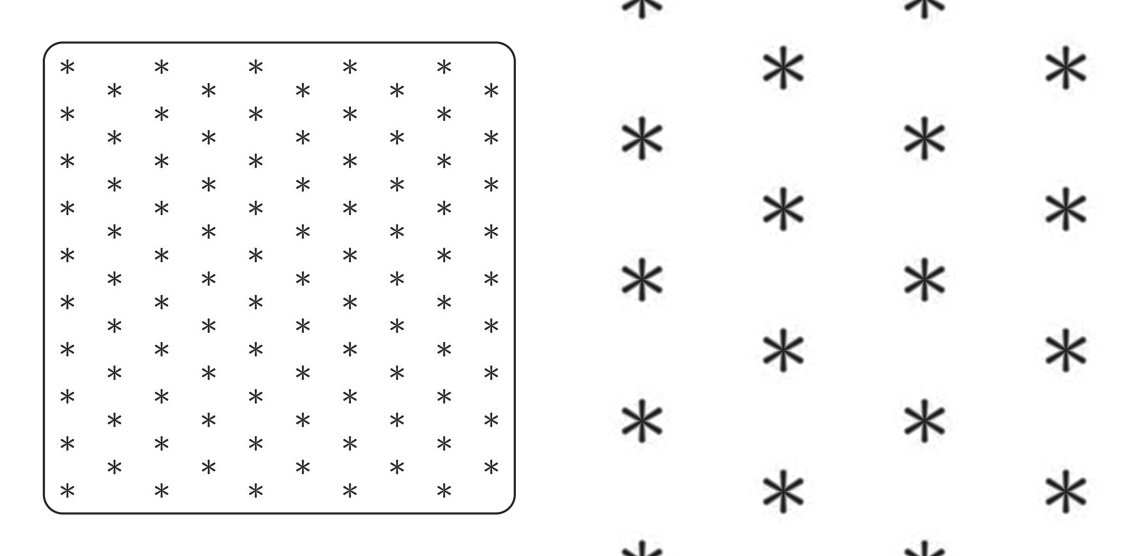
Left, the full canvas; right, a detail of the centre.
Reproduce this pattern procedurally as a WebGL 2 fragment shader.

```glsl
#version 300 es
precision highp float;
// Six-armed asterisks in ten staggered columns inside a thin rounded frame.
// A ten by ten grid fills the frame; odd columns shift by half a cell.
// Folded arm distances draw each mark, with faint grey specks around it.

uniform vec2 u_resolution;
out vec4 fragColor;

float hash(vec2 p) {
    vec3 h = fract(p.xyx * vec3(0.1031, 0.1030, 0.0973));
    h += dot(h, h.yzx + 33.33);
    return fract((h.x + h.y) * h.z);
}

float roundedBox(vec2 p, vec2 halfSize, float radius) {
    vec2 d = abs(p) - halfSize + radius;
    return length(max(d, 0.0)) + min(max(d.x, d.y), 0.0) - radius;
}

// Stroke from the centre to its tip, slightly wider towards the tip
float arm(vec2 p, vec2 tip) {
    float t = clamp(dot(p, tip) / dot(tip, tip), 0.0, 1.0);
    return length(p - tip * t) - mix(0.0012, 0.0018, t);
}

float asterisk(vec2 p) {
    p = abs(p);
    return min(arm(p, vec2(0.0, 0.0112)), arm(p, vec2(0.0101, 0.0061)));
}

void main() {
    // Canvas height is one unit, origin moved to the frame centre
    vec2 p = (gl_FragCoord.xy - 0.5 * u_resolution) / u_resolution.y;
    p.x += 0.0012;
    float soft = max(0.75 / u_resolution.y, 0.0014);
    float halfSide = 0.4235;
    float cell = halfSide / 5.0;

    // Staggered grid: ten marks in even columns, nine in odd ones
    vec2 g = (p + vec2(halfSide, halfSide + 0.001)) / cell;
    float odd = mod(floor(g.x), 2.0);
    g.y -= 0.5 * odd;
    vec2 id = floor(g);
    bool filled = min(id.x, id.y) >= 0.0 && id.x < 10.0 && id.y < 10.0 - odd;
    vec2 q = (fract(g) - 0.5) * cell;

    // Frame outline and marks
    float frame = abs(roundedBox(p, vec2(halfSide), 0.034)) - 0.0019;
    float mark = filled ? asterisk(q) : 1.0;
    float ink = 1.0 - smoothstep(-soft, soft, min(frame, mark));

    // Pale specks that fade away from each mark
    float speck = hash(floor(p * 508.0) + 600.0);
    float halo = filled ? 1.0 - smoothstep(0.010, 0.024, length(q)) : 0.0;
    vec3 paper = vec3(1.0 - 0.05 * halo * smoothstep(0.55, 1.0, speck));

    vec3 inkColor = vec3(0.11);
    fragColor = vec4(mix(paper, inkColor, ink), 1.0);
}
```
